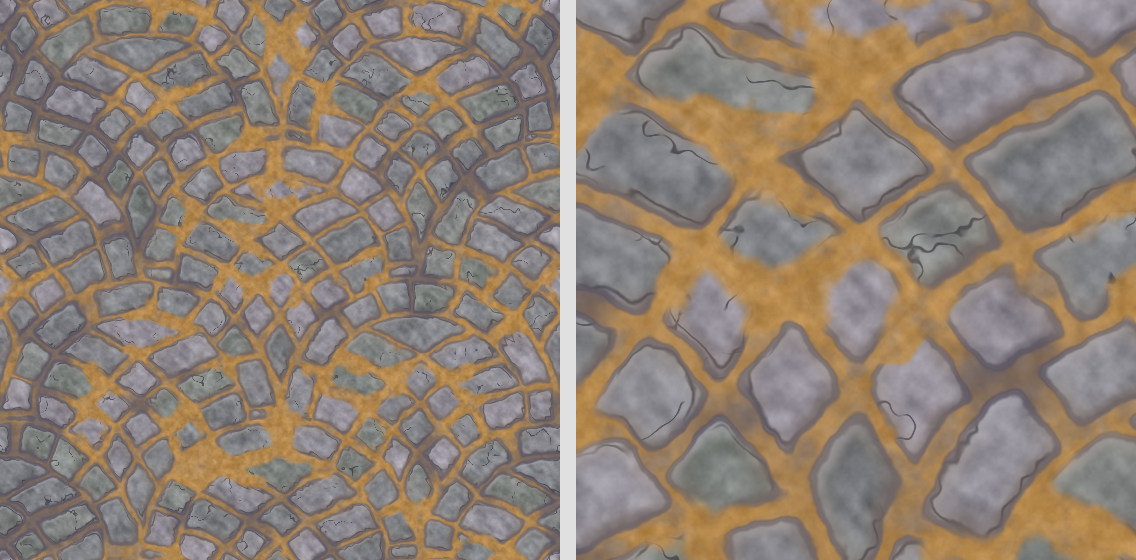
Left, the full canvas; right, a detail of the centre.
Reproduce this texture procedurally as a WebGL 1 fragment shader.

```glsl
precision highp float;
// Fish-scale cobblestone paving: 2 scales across, 4 staggered rows down, tiling.
// Each scale has an outer ring of stones; its inside is split by arcs concentric
// with the two scales below. Periodic noise adds wear, cracks and ochre sand.

uniform vec2 u_resolution;

const float TILE = 4.0;            // canvas size in scale radii
const float RING_INNER = 0.755;    // inner radius of the stone ring
const float RING_STONES = 8.0;     // stones along half a turn
const float ARC_STEP = 0.25;       // spacing of the crossing arcs
const float LAST_CELL = 3.5;       // cells past this merge into the last one
const float JOINT = 0.012;         // half width of a joint
const float INSET = 0.085;         // random inset of stone sides, in cells
const float ROUNDING = 0.035;
const float WOBBLE = 0.08;
const float PI = 3.14159265;
const vec2 LIGHT = vec2(-0.6, 0.8);
const vec3 SLATE = vec3(0.50, 0.51, 0.525);
const vec3 LAVENDER = vec3(0.595, 0.575, 0.615);
const vec3 MOSS = vec3(0.485, 0.51, 0.485);
const vec3 PALE = vec3(0.67, 0.67, 0.71);
const vec3 SHADOW = vec3(0.37, 0.345, 0.385);
const vec3 INK = vec3(0.20, 0.19, 0.21);
const vec3 SAND = vec3(0.72, 0.54, 0.30);
const vec3 SAND_DARK = vec3(0.57, 0.48, 0.39);

float hash(vec2 p) {
  vec3 a = fract(vec3(p.xyx) * vec3(0.1031, 0.1030, 0.0973));
  a += dot(a, a.yzx + 33.33);
  return fract((a.x + a.y) * a.z);
}

float noise(vec2 p, vec2 period) {
  vec2 i = floor(p), f = fract(p);
  f = f * f * (3.0 - 2.0 * f);
  vec2 a = mod(i, period), b = mod(i + 1.0, period);
  return mix(mix(hash(a), hash(vec2(b.x, a.y)), f.x),
             mix(hash(vec2(a.x, b.y)), hash(b), f.x), f.y);
}

// Octave noise that tiles with the canvas; frequency must be whole
float fbm(vec2 q, float frequency) {
  float sum = 0.0, gain = 0.53;
  for (int i = 0; i < 4; i++) {
    sum += gain * noise(q * frequency + 7.0, vec2(TILE * frequency));
    frequency *= 2.0;
    gain *= 0.5;
  }
  return sum;
}

float smoothMin(float a, float b) {
  float h = max(ROUNDING - abs(a - b), 0.0) / ROUNDING;
  return min(a, b) - h * h * ROUNDING * 0.25;
}

// Distance to the nearer of two randomly inset cell sides
float sides(float f, vec2 id) {
  return min(f - INSET * hash(id + 3.1), 1.0 - INSET * hash(id + 8.7) - f);
}

vec2 scaleCentre(vec2 q, float row) {
  float shift = mod(row, 2.0);
  return vec2(2.0 * floor((q.x - shift) * 0.5 + 0.5) + shift, row);
}

// Returns distance inside the stone and the stone's id
vec3 cobble(vec2 q) {
  vec2 c = scaleCentre(q, floor(q.y));
  if (length(q - c) > 1.0) c = scaleCentre(q, floor(q.y) + 1.0);
  vec2 l = q - c;
  vec2 scaleId = mod(c, TILE) * 23.0 + 5.0;
  vec2 arcs = vec2(length(l + 1.0), length(l - vec2(1.0, -1.0)));
  float r = length(vec2(l.x, max(l.y, 0.0)));
  float border = min(arcs.x, arcs.y) - 1.0;
  vec2 cell, size;
  float limit;
  if (r > RING_INNER) {
    float angle = atan(l.y, l.x);
    float along = angle / PI * RING_STONES + 0.3 * sin(angle * 3.0 + hash(scaleId) * 6.28);
    cell = vec2(along, (r - RING_INNER) / (1.0 - RING_INNER));
    size = vec2(PI / RING_STONES * r, 1.0 - RING_INNER);
    scaleId += 131.0;
    limit = border;
  } else {
    cell = min((arcs - 1.0) / ARC_STEP, LAST_CELL);
    size = vec2(ARC_STEP);
    limit = min(border, RING_INNER - r);
  }
  vec2 id = scaleId + floor(cell) * vec2(1.0, 1.7), f = fract(cell);
  f += (vec2(hash(id + 41.0), hash(id + 57.0)) - 0.5) * 0.16 * (f.yx - 0.5);
  float d = smoothMin(sides(f.x, id) * size.x, sides(f.y, id + 71.0) * size.y);
  return vec3(smoothMin(d, limit) - JOINT, id);
}

void main() {
  vec2 q = gl_FragCoord.xy / u_resolution * TILE;
  float pixel = TILE / u_resolution.y;
  vec2 wobble = vec2(fbm(q, 4.0), fbm(q + vec2(1.3, 2.1), 4.0)) - 0.5;
  vec2 p = q + WOBBLE * wobble;
  vec3 stone = cobble(p);
  float grain = fbm(q, 14.0);
  float fine = fbm(q, 30.0) - 0.5;
  float d = stone.x + (grain - 0.5) * 0.028;
  float tint = hash(stone.yz + 17.0), wear = hash(stone.yz + 29.0);

  // Stone face: own tint, brushed diagonal streaks, lit and shaded bevels
  vec2 brush = vec2(26.0, 8.0);
  float streak = noise(vec2(q.x + q.y, q.y - q.x) * brush, TILE * brush);
  vec3 face = mix(SLATE, LAVENDER, smoothstep(0.2, 0.9, tint));
  face = mix(face, MOSS, 0.7 * step(0.78, wear));
  face += 0.09 * (streak - 0.5) + 0.17 * (grain - 0.5) + 0.16 * fine;
  face += 0.14 * (fbm(q, 5.0) - 0.5);
  float slope = clamp((stone.x - cobble(p + LIGHT * 0.02).x) / 0.02, -1.0, 1.0);
  float rim = 1.0 - smoothstep(0.012, 0.040, d);
  face = mix(face, PALE, 0.60 * rim * max(slope, 0.0));
  face = mix(face, SHADOW, 0.60 * rim * max(-slope, 0.0));

  // Chipped inner contour and hairline cracks
  float lineWidth = 0.006 + pixel * 0.5;
  float chipped = smoothstep(0.40, 0.54, fbm(q + 1.7, 4.0));
  float contour = 1.0 - smoothstep(0.0, lineWidth, abs(d - 0.012 - 0.03 * (streak - 0.5)));
  float crackField = abs(fbm(q + 0.6, 5.0) - 0.5);
  float crack = (1.0 - smoothstep(0.003, 0.013, crackField)) * step(0.35, wear);
  face = mix(face, INK, 0.65 * max(contour * chipped, crack * smoothstep(0.45, 0.60, grain)));

  // Sand is heavier in the middle and thins out toward the sides
  float middle = sin(PI * q.x / TILE);
  float drift = fbm(q, 3.0) + 0.12 * (middle - 0.64);
  float sandy = smoothstep(0.28, 0.46, drift);
  vec3 sand = mix(SAND_DARK, SAND, smoothstep(0.30, 0.54, grain * 0.6 + drift * 0.4));
  sand += 0.20 * fine;
  vec3 joint = mix(SHADOW, sand, (0.4 + 0.6 * sandy) * smoothstep(0.008, -0.007, d));

  // Joints with dark outlines, then sand spilling over the stone edges
  vec3 color = mix(joint, face, smoothstep(-pixel, pixel, d));
  float outline = 1.0 - smoothstep(0.003, 0.010 + pixel, abs(d - 0.003));
  color = mix(color, SHADOW, (0.85 - 0.2 * sandy) * outline);
  color = mix(color, SAND_DARK, 0.3 * sandy * (1.0 - smoothstep(0.0, 0.06, d)));
  float bury = 0.055 * smoothstep(0.54, 0.76, drift) + 0.04 * (wear - 0.72);
  bury += 0.07 * step(0.93, tint) * smoothstep(0.48, 0.58, drift);
  float spill = smoothstep(-0.006, 0.032, bury - d) * smoothstep(0.40, 0.56, drift);
  color = mix(color, sand, 0.9 * spill);
  gl_FragColor = vec4(color, 1.0);
}
```
